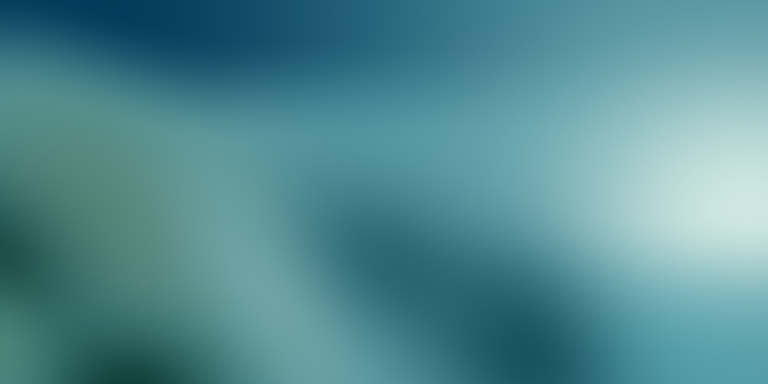
Give the GLSL for this background, as a WebGL 2 fragment shader.

```glsl
#version 300 es
precision highp float;
// A soft, blurred backdrop of teal water tones: a deep blue band at the top,
// green shade on the left, a dark diagonal in the middle and a pale light at right.
// Each part is a tilted Gaussian or smooth band, laid over the one before it.

#define TEAL      vec3(0.33, 0.60, 0.645)
#define DEEP_BLUE vec3(0.00, 0.235, 0.355)
#define OLIVE     vec3(0.34, 0.53, 0.48)
#define HAZE      vec3(0.47, 0.67, 0.68)
#define PINE      vec3(0.06, 0.25, 0.22)
#define FERN      vec3(0.31, 0.53, 0.47)
#define SHADOW    vec3(0.13, 0.36, 0.415)
#define ABYSS     vec3(0.08, 0.31, 0.365)
#define LAGOON    vec3(0.32, 0.635, 0.685)
#define LIGHT     vec3(0.81, 0.905, 0.88)

uniform vec2 u_resolution;
out vec4 fragColor;

// Gaussian falloff with its own radii, turned by an angle in radians.
float glow(vec2 p, vec2 center, vec2 radii, float tilt) {
    float c = cos(tilt), s = sin(tilt);
    vec2 d = p - center;
    vec2 q = vec2(c * d.x + s * d.y, c * d.y - s * d.x) / radii;
    return exp(-0.5 * dot(q, q));
}

// Band along the top edge: it sinks, then fades, toward the right.
float topBand(vec2 p) {
    float middle = 1.0 - mix(0.115, 0.235, smoothstep(0.0, 0.6, p.x));
    float strength = mix(1.0, 0.15, smoothstep(0.2, 1.7, p.x));
    return strength * smoothstep(middle - 0.15, middle + 0.15, p.y);
}

// Light at the right edge, with a longer fade above than below.
float sideLight(vec2 p) {
    vec2 center = vec2(1.95, 0.45);
    float rise = mix(0.155, 0.28, smoothstep(-0.03, 0.03, p.y - center.y));
    return glow(p, center, vec2(0.36, rise), 0.0);
}

void main() {
    // Height runs from 0 to 1, width from 0 to 2.
    vec2 p = gl_FragCoord.xy / u_resolution * vec2(2.0, 1.0);
    vec3 color = TEAL;

    // Green slope and the pale ridge beside it
    color = mix(color, OLIVE, glow(p, vec2(0.30, 0.45), vec2(0.38, 0.22), -0.61));
    color = mix(color, HAZE, 0.9 * glow(p, vec2(0.72, 0.24), vec2(0.30, 0.13), -1.05));

    // Dark greens at the left and lower edges, with a lighter corner
    color = mix(color, PINE, 0.85 * glow(p, vec2(-0.02, 0.33), vec2(0.20, 0.13), -0.75));
    color = mix(color, PINE, glow(p, vec2(0.34, -0.03), vec2(0.19, 0.13), -0.15));
    color = mix(color, FERN, 0.8 * glow(p, vec2(-0.01, 0.08), vec2(0.10, 0.11), 0.0));

    // Upper band and side light
    color = mix(color, DEEP_BLUE, topBand(p));
    color = mix(color, LAGOON, 0.7 * glow(p, vec2(1.72, 0.13), vec2(0.25, 0.17), 0.0));
    color = mix(color, LIGHT, sideLight(p));

    // Diagonal shadow, deepest near the lower edge
    color = mix(color, SHADOW, 0.8 * glow(p, vec2(1.02, 0.31), vec2(0.20, 0.12), -0.6));
    color = mix(color, ABYSS, 0.95 * glow(p, vec2(1.37, 0.07), vec2(0.22, 0.16), -0.95));

    fragColor = vec4(color, 1.0);
}
```
